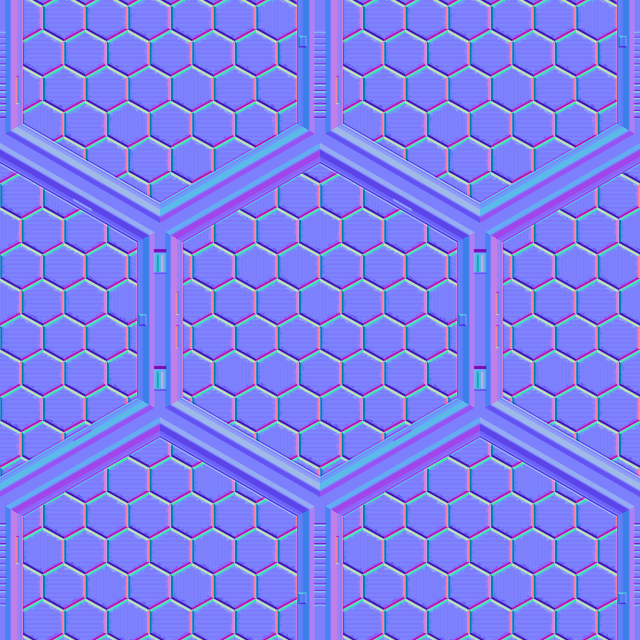
A WebGL 1 fragment shader for this texture map:

```glsl
precision highp float;
uniform vec2 u_resolution;

// Lengths are in design units: the canvas is CANVAS units wide and high.
const float CANVAS = 768.0;
const vec2 TILE = vec2(384.0, 768.0);
const float SHORT_APEX = 220.0;   // centre to tip of the short panels
const float TALL_APEX = 275.0;    // centre to tip of the tall panels
const float WALL = 192.0;         // centre to upright wall
const vec2 SLANT = vec2(0.5, 0.8660254);
const float PANEL_INSET = 27.5;
const float CELL = 51.2;          // small hexagon pitch
const float CELL_SQUASH = 1.0392; // flattens the small hexagons
const float GROOVE_TILT = 0.96;
const float GROOVE_WIDTH = 2.7;
const float SEAM_LIGHT = 0.3;     // pale line along the groove floor
const float RISE_TILT = 0.4;
const float FALL_TILT = 0.53;
const float STRIPE_TILT = 0.05;
const float UPRIGHT_STRIPE_SHARE = 0.2;

float soft; // half width of a smoothed edge

float hash(vec2 p) {
  return fract(sin(dot(p, vec2(127.1, 311.7))) * 43758.5453);
}

float noise(vec2 p) {
  vec2 i = floor(p), f = fract(p);
  f = f * f * (3.0 - 2.0 * f);
  return mix(mix(hash(i), hash(i + vec2(1.0, 0.0)), f.x),
             mix(hash(i + vec2(0.0, 1.0)), hash(i + 1.0), f.x), f.y);
}

float band(float x, float a, float b) {
  return smoothstep(a - soft, a + soft, x) - smoothstep(b - soft, b + soft, x);
}

vec2 centred(vec2 p, vec2 period) {
  return mod(p + 0.5 * period, period) - 0.5 * period;
}

vec2 signs(vec2 p) {
  return vec2(p.x < 0.0 ? -1.0 : 1.0, p.y < 0.0 ? -1.0 : 1.0);
}

float frameDistance(vec2 p, float apex) {
  vec2 a = abs(p);
  return min(WALL - a.x, dot(vec2(0.0, apex) - a, SLANT));
}

// Direction of the nearest hexagon side, pointing outwards
vec2 sideDirection(vec2 p, bool upright) {
  vec2 s = signs(p);
  return upright ? vec2(s.x, 0.0) : s * SLANT;
}

// Tilt of a raised rectangular rim
vec2 emboss(vec2 p, vec2 halfSize, float rim) {
  vec2 q = abs(p) - halfSize;
  vec2 dir = q.x > q.y ? vec2(sign(p.x), 0.0) : vec2(0.0, sign(p.y));
  return dir * band(max(q.x, q.y), -rim, 0.0);
}

// Small hexagonal pads: tilt in xy, pale seam in z
vec3 padSurface(vec2 p, float tall) {
  vec2 q = (p - vec2(tall * CELL * 0.25, CELL / 2.4)) * vec2(1.0, CELL_SQUASH);
  vec2 period = CELL * vec2(1.0, 1.7320508);
  vec2 a = centred(q, period), b = centred(q - 0.5 * period, period);
  vec2 h = dot(a, a) < dot(b, b) ? a : b;
  vec2 id = floor((q - h) / period * 2.0 + 0.5) + tall * 37.0;
  float upright = abs(h.x), slanted = dot(abs(h), SLANT);
  float edge = 0.5 * CELL - max(upright, slanted);
  vec2 dir = sideDirection(h, upright > slanted);
  float wear = noise(p * 0.4 + tall * 91.0);
  vec2 tilt = dir * GROOVE_TILT * band(edge, 0.3, GROOVE_WIDTH);
  tilt += dir * 0.36 * wear * band(edge, GROOVE_WIDTH, GROOVE_WIDTH + 0.6 + 3.2 * wear);
  float pad = smoothstep(3.0, 6.0, edge);
  vec2 stripes = hash(id) < UPRIGHT_STRIPE_SHARE
    ? vec2(sin(p.x * 1.5), 0.0) : vec2(0.0, sin(p.y * 1.2));
  tilt += stripes * STRIPE_TILT * pad;
  return vec3(tilt, SEAM_LIGHT * (1.0 - smoothstep(0.1, 0.5 + soft, edge)));
}

// Stepped bevels around each panel
vec2 frameTilt(float d, vec2 dir) {
  float rise = RISE_TILT * band(d, 6.5, 12.0);
  float fall = FALL_TILT * band(d, 13.5, 20.5) + 0.26 * band(d, 20.5, 24.5);
  return dir * (rise - fall - 0.7 * band(d, 26.0, PANEL_INSET));
}

// Vents, ribs, clips and slots set into the frame
vec2 fittingTilt(vec2 p, float tall) {
  vec2 s = signs(p);
  float channel = p.x - WALL * s.x;
  float y = abs(p.y);
  vec2 tilt = 0.6 * emboss(p - vec2(171.0, tall * 50.0 * s.y), vec2(5.0, 7.0), 1.8);
  vec2 slot = vec2(-171.0, mix(20.0, 108.0, tall) * s.y);
  tilt -= 0.6 * emboss(p - slot, vec2(2.2, mix(14.0, 17.0, tall)), 1.4);
  if (tall > 0.5) {
    float rib = p.y / 8.0;
    float pitch = fract(rib) * 8.0;
    float shape = band(pitch, 1.0, 2.6) - band(pitch, 2.6, 4.2);
    float strength = 0.3 + 0.55 * hash(vec2(floor(rib), 4.0));
    tilt.y += strength * shape * band(y, 38.0, 142.0) * band(channel, -7.5, 7.5);
  } else {
    vec2 v = vec2(channel, p.y - 70.0 * s.y);
    float box = band(v.x, -7.5, 7.5) * band(v.y, -15.0, 15.0);
    float lid = band(v.y, 11.0, 16.0);
    float bars = band(abs(v.x), 1.5, 4.0) * band(v.y, -12.0, 8.0);
    vec2 inner = vec2(-0.2 + 0.7 * bars * sign(v.x), 0.4 - 0.7 * band(v.y, -16.0, -13.0));
    tilt += box * mix(inner, vec2(0.0, -0.9), lid);
    float scratch = band(p.x, 88.0, 110.0);
    tilt += scratch * s * SLANT * 0.6 * band(frameDistance(p, SHORT_APEX), 20.0, 22.5);
  }
  return tilt;
}

void main() {
  soft = max(0.45, 0.5 * CANVAS / u_resolution.y);
  vec2 p = gl_FragCoord.xy / u_resolution * CANVAS;

  // Interlocking short and tall panels
  vec2 shortP = centred(p - vec2(0.0, 0.5 * TILE.y), TILE);
  vec2 tallP = centred(p - vec2(0.5 * TILE.x, 0.0), TILE);
  float shortD = frameDistance(shortP, SHORT_APEX);
  float tallD = frameDistance(tallP, TALL_APEX);
  float tall = step(shortD, tallD);
  vec2 q = mix(shortP, tallP, tall);
  float d = max(shortD, tallD);
  vec2 dir = sideDirection(q, WALL - abs(q.x) < d + 0.001);

  // Blend frame and pads, then encode the surface direction as colour
  float panel = smoothstep(PANEL_INSET - soft, PANEL_INSET + soft, d);
  vec3 pads = padSurface(q, tall);
  pads.xy += dir * 0.5 * band(d, PANEL_INSET, PANEL_INSET + 1.6);
  vec2 tilt = mix(frameTilt(d, dir) + fittingTilt(q, tall), pads.xy, panel);
  tilt /= max(1.0, length(tilt) / 0.97);
  vec3 normal = vec3(tilt, sqrt(1.0 - dot(tilt, tilt)));
  vec3 color = normal * 0.5 + vec3(0.49, 0.5, 0.49);
  gl_FragColor = vec4(mix(color, vec3(0.9, 0.88, 0.85), pads.z * panel), 1.0);
}
```
